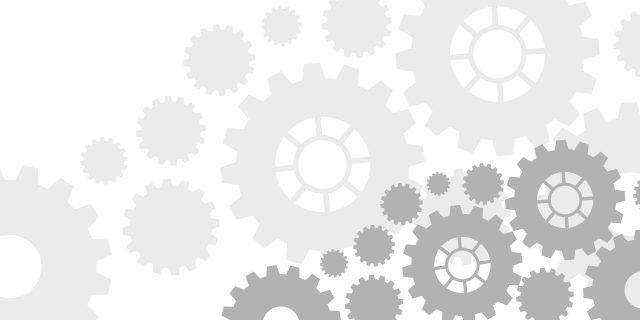
A WebGL 1 fragment shader for this background:

```glsl
precision highp float;

uniform vec2 u_resolution;

const float TAU = 6.283185;

const vec3 PAPER = vec3(1.0);
const vec3 LIGHT_GREY = vec3(0.92);
const vec3 DARK_GREY = vec3(0.70);

// Gear proportions, relative to the outer radius
const float TEETH = 16.0;
const float SPOKES = 8.0;
const float ROOT = 0.85;
const float TOOTH_BASE = 0.112;
const float TOOTH_TIP = 0.078;
const float BORE = 0.31;
const float WINDOW_OUTER = 0.468;
const float WINDOW_INNER = 0.288;
const float HUB_HOLE = 0.238;
const float SPOKE_HALF = 0.028;

// Outer radii of the big gears, in canvas heights
const float LARGE = 0.318;
const float MEDIUM = 0.1875;

// Coordinates of a unit gear, turned by an angle in degrees
vec2 gearSpace(vec2 p, vec2 center, float radius, float turn) {
  float a = radians(turn);
  float c = cos(a), s = sin(a);
  vec2 q = (p - center) / radius;
  return vec2(c * q.x + s * q.y, c * q.y - s * q.x);
}

// Folds the plane into one of n equal sectors around the x axis
vec2 foldSector(vec2 q, float n) {
  float sector = TAU / n;
  float a = mod(atan(q.y, q.x) + 0.5 * sector, sector) - 0.5 * sector;
  return length(q) * vec2(cos(a), sin(a));
}

// Toothed disc of radius one
float cog(vec2 q) {
  vec2 f = foldSector(q, TEETH);
  float halfWidth = mix(TOOTH_BASE, TOOTH_TIP, (f.x - ROOT) / (1.0 - ROOT));
  float tooth = max(max(f.x - 1.0, -f.x), abs(f.y) - halfWidth);
  return min(length(q) - ROOT, tooth);
}

float solidGear(vec2 p, vec2 center, float radius) {
  return radius * cog(gearSpace(p, center, radius, 5.0));
}

float boredGear(vec2 p, vec2 center, float radius, float turn) {
  vec2 q = gearSpace(p, center, radius, turn);
  return radius * max(cog(q), BORE - length(q));
}

float spokedGear(vec2 p, vec2 center, float radius, float turn) {
  vec2 q = gearSpace(p, center, radius, turn);
  float r = length(q);
  float spoke = abs(foldSector(q, SPOKES).y) - SPOKE_HALF;
  float window = max(max(r - WINDOW_OUTER, WINDOW_INNER - r), -spoke);
  float opening = min(window, r - HUB_HOLE);
  return radius * max(cog(q), -opening);
}

float lightGears(vec2 p) {
  float d = spokedGear(p, vec2(1.008, 0.486), LARGE, 6.0);
  d = min(d, spokedGear(p, vec2(1.555, 0.831), LARGE, 4.0));
  d = min(d, boredGear(p, vec2(0.031, 0.167), LARGE, 11.0));
  d = min(d, boredGear(p, vec2(1.971, 0.362), LARGE, 1.0));
  d = min(d, solidGear(p, vec2(0.685, 0.812), 0.112));
  d = min(d, solidGear(p, vec2(0.880, 0.919), 0.063));
  d = min(d, solidGear(p, vec2(1.115, 0.927), 0.109));
  d = min(d, solidGear(p, vec2(0.534, 0.591), 0.109));
  d = min(d, solidGear(p, vec2(0.325, 0.497), 0.074));
  d = min(d, solidGear(p, vec2(0.534, 0.290), 0.151));
  d = min(d, solidGear(p, vec2(2.026, 0.865), 0.109));
  return min(d, solidGear(p, vec2(1.445, 0.323), 0.151));
}

float darkGears(vec2 p) {
  float d = spokedGear(p, vec2(1.766, 0.375), MEDIUM, 4.0);
  d = min(d, spokedGear(p, vec2(1.445, 0.172), MEDIUM, 7.0));
  d = min(d, boredGear(p, vec2(0.878, -0.016), MEDIUM, 9.0));
  d = min(d, boredGear(p, vec2(2.010, 0.094), MEDIUM, 3.0));
  d = min(d, solidGear(p, vec2(1.255, 0.362), 0.066));
  d = min(d, solidGear(p, vec2(1.370, 0.425), 0.037));
  d = min(d, solidGear(p, vec2(1.510, 0.425), 0.065));
  d = min(d, solidGear(p, vec2(1.169, 0.232), 0.065));
  d = min(d, solidGear(p, vec2(1.044, 0.177), 0.044));
  d = min(d, solidGear(p, vec2(1.169, 0.050), 0.091));
  d = min(d, solidGear(p, vec2(1.703, 0.073), 0.090));
  return min(d, solidGear(p, vec2(2.042, 0.393), 0.063));
}

// Smooth fill across about one pixel
float coverage(float d) {
  return clamp(0.5 - d * u_resolution.y, 0.0, 1.0);
}

void main() {
  vec2 p = gl_FragCoord.xy / u_resolution.y;
  vec3 color = mix(PAPER, LIGHT_GREY, coverage(lightGears(p)));
  color = mix(color, DARK_GREY, coverage(darkGears(p)));
  gl_FragColor = vec4(color, 1.0);
}
```
